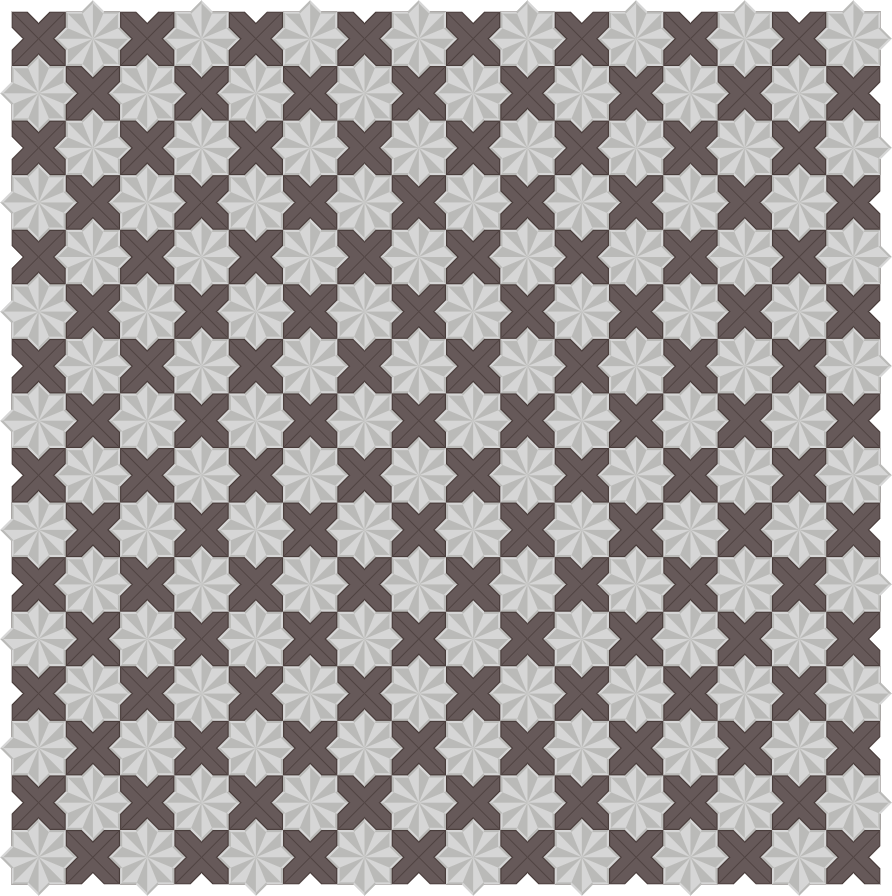
This pattern is drawn by a Shadertoy shader. Its source:

```glsl
// Checkered tiling of faceted eight-pointed stars and dark crosses on white

// Soft coverage of everything below zero, px being one pixel in tile units
float cover(float d, float px) {
    return clamp(0.5 - d / px, 0.0, 1.0);
}

// Union of a square and the same square turned by 45 degrees
float starDistance(vec2 p) {
    p = abs(p);
    return min(max(p.x, p.y), (p.x + p.y) * 0.70711) - 0.5;
}

// Alternating light and grey wedges with a reversed narrow rim
vec3 starColor(vec2 p, float d, float px) {
    float wave = sin(8.0 * atan(p.y, p.x + 1e-5));
    float lit = cover(-wave * length(p) / 8.0, px);
    float rim = cover(-0.04 - d, px);
    lit = mix(lit, 1.0 - lit, rim);
    return mix(vec3(0.73, 0.73, 0.72), vec3(0.84), lit);
}

// Dark cross with diagonal joints and a thin outline
vec3 crossColor(vec2 p, float d, float px) {
    float diagonal = abs(abs(p.x) - abs(p.y)) * 0.70711;
    float joint = 0.55 * cover(diagonal - 0.009, px);
    float outline = 0.7 * cover(d - 0.022, px);
    return mix(vec3(0.40, 0.35, 0.35), vec3(0.24, 0.19, 0.18), max(joint, outline));
}

void mainImage(out vec4 fragColor, in vec2 fragCoord) {
    // Sixteen tiles each way, with room for the tips of the border stars
    const float tiles = 16.0;
    float span = tiles + 0.42;
    vec2 p = fragCoord / iResolution.xy * span - 0.21;
    float px = span / min(iResolution.x, iResolution.y);

    vec2 cell = floor(p);
    vec2 local = p - cell - 0.5;

    // Odd cells hold crosses: step to the neighbouring star
    vec2 starCell = cell;
    if (mod(cell.x + cell.y, 2.0) > 0.5) {
        starCell += abs(local.x) > abs(local.y)
            ? vec2(sign(local.x), 0.0)
            : vec2(0.0, sign(local.y));
    }
    vec2 q = p - starCell - 0.5;
    float d = starDistance(q);

    // Stars centred beyond the border leave white notches
    bool present = all(greaterThanEqual(starCell, vec2(0.0)))
                && all(lessThan(starCell, vec2(tiles)));
    vec3 star = present ? starColor(q, d, px) : vec3(1.0);

    vec2 fromCenter = abs(p - 0.5 * tiles) - 0.5 * tiles;
    float field = cover(max(fromCenter.x, fromCenter.y), px);
    vec3 color = mix(vec3(1.0), crossColor(local, d, px), field);
    color = mix(color, star, cover(d, px));

    fragColor = vec4(color, 1.0);
}
```
